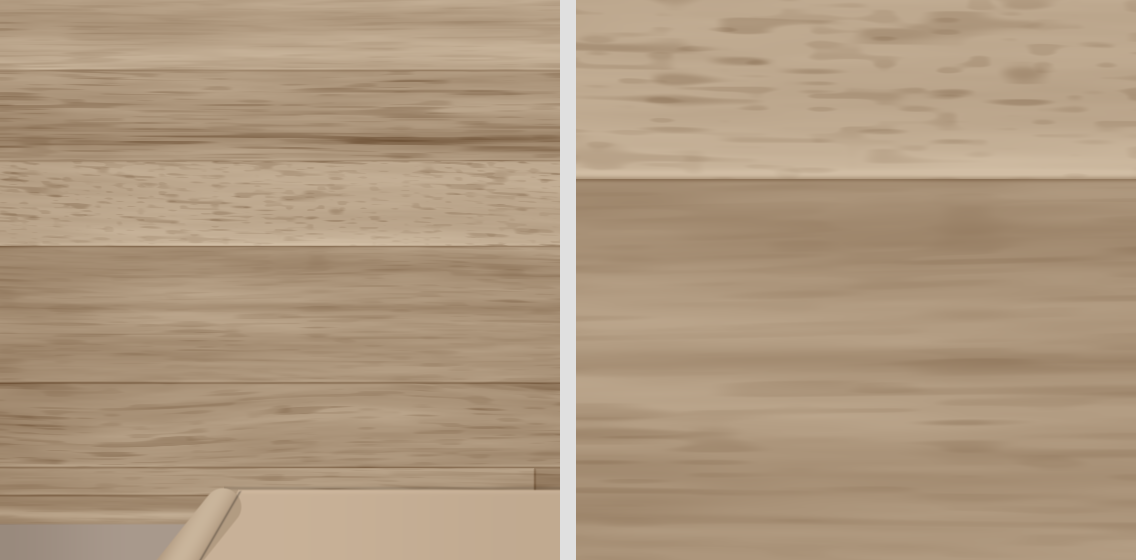
Left: the whole. Right: its middle third, enlarged.
Give the GLSL for this texture, as a WebGL 2 fragment shader.

```glsl
#version 300 es
precision highp float;
uniform vec2 u_resolution;
out vec4 fragColor;

float hash(vec2 p) {
  vec3 q = fract(vec3(p.xyx) * 0.1031);
  q += dot(q, q.yzx + 33.33);
  return fract((q.x + q.y) * q.z);
}

float noise(vec2 p) {
  vec2 i = floor(p), f = fract(p);
  f = f * f * (3.0 - 2.0 * f);
  return mix(mix(hash(i), hash(i + vec2(1, 0)), f.x),
             mix(hash(i + vec2(0, 1)), hash(i + vec2(1, 1)), f.x), f.y);
}

// Long fibres: octaves stretched along x, centred on zero
float fibres(vec2 p) {
  float sum = 0.0, amp = 0.5;
  vec2 freq = vec2(1.3, 22.0);
  for (int i = 0; i < 5; i++) {
    sum += amp * (noise(p * freq + float(i) * 17.3) - 0.5);
    freq *= vec2(2.0, 1.9);
    amp *= 0.72;
  }
  return sum;
}

float capsule(vec2 p, vec2 a, vec2 b) {
  vec2 pa = p - a, ba = b - a;
  return length(pa - ba * clamp(dot(pa, ba) / dot(ba, ba), 0.0, 1.0));
}

float band(float y, float centre, float width) {
  float d = (y - centre) / width;
  return exp(-d * d);
}

vec3 woodColor(float tone) {
  vec3 dark = vec3(0.56, 0.46, 0.355), light = vec3(0.775, 0.695, 0.595);
  return mix(dark, light, clamp(tone, -0.6, 1.2));
}

vec3 planks(vec2 p, float px) {
  // Each board: lower edge, tone, pore frequency along x, pore strength
  const vec4 boards[7] = vec4[7](
    vec4(0.874, 0.74, 6.0, 0.22), vec4(0.712, 0.55, 7.0, 0.38),
    vec4(0.560, 0.90, 24.0, 0.36), vec4(0.316, 0.54, 9.0, 0.24),
    vec4(0.165, 0.42, 9.0, 0.32), vec4(0.115, 0.62, 9.0, 0.20),
    vec4(0.000, 0.38, 7.0, 0.30));
  vec4 board = boards[0];
  float id = 0.0, seam = 0.0, glint = 0.0;
  for (int i = 0; i < 6; i++) {
    float edge = boards[i].x;
    if (p.y < edge) { board = boards[i + 1]; id = float(i + 1); }
    seam = max(seam, band(p.y, edge, max(0.0016, px)) * (0.3 + 0.3 * hash(vec2(float(i), 4.0))));
    glint = max(glint, band(p.y, edge + 0.004, 0.002));
  }

  // Slow bends, strongest in the figured board
  float figured = step(3.5, id) * step(id, 4.5);
  float pale = step(1.5, id) * step(id, 2.5);
  vec2 q = p + vec2(id * 3.7, id * 1.9);
  q.y += mix(0.018, 0.06, figured) * noise(q * vec2(2.2, 5.0)) + 0.035 * pale * p.x;
  float tone = board.y + fibres(q) * mix(0.62, 0.42, pale);

  // Broad bands of growth
  tone += 0.24 * (noise(q * vec2(1.1, 26.0) + 8.0) - 0.5);
  tone += figured * 0.3 * (noise(q * vec2(4.0, 45.0)) - 0.5);

  // Dark pores in two sizes
  float pores = smoothstep(0.66, 0.92, noise(q * vec2(board.z, 170.0)));
  pores += 0.6 * smoothstep(0.6, 0.9, noise(q * vec2(board.z * 2.2, 260.0) + 31.0));
  float patches = 0.35 + 0.9 * noise(q * vec2(2.0, 18.0) + 5.0);
  tone -= board.w * pores * patches;

  // Heavy grain low on the second board, shadow lines and the bright foot
  float heavy = band(p.y, 0.737 + 0.012 * noise(vec2(p.x * 3.0, 2.0)), 0.019);
  heavy *= step(0.712, p.y);
  tone -= heavy * (0.28 + 0.55 * smoothstep(0.5, 0.85, noise(q * vec2(5.0, 190.0) + 9.0)));
  tone -= 0.25 * band(p.y, 0.448 + 0.006 * noise(vec2(p.x * 4.0, 7.0)), 0.009);
  tone += 0.5 * band(p.y, 0.076 + 0.01 * noise(vec2(p.x * 9.0, 3.0)), 0.009);

  // Short end board and its joint
  float endBoard = smoothstep(-px, px, p.x - 0.956) * step(p.y, 0.165);
  tone -= 0.4 * endBoard;
  seam = max(seam, 0.7 * band(p.x, 0.955, 0.002) * step(p.y, 0.165));

  tone -= 0.16 * (1.0 - smoothstep(0.0, 0.35, p.x)) * step(p.y, 0.874);
  return woodColor(tone + 0.12 * glint - seam);
}

void main() {
  vec2 p = gl_FragCoord.xy / u_resolution;
  float px = 1.0 / u_resolution.y;
  vec3 color = planks(p, px);

  // Grey floor
  vec3 floorColor = mix(vec3(0.60, 0.54, 0.49), vec3(0.66, 0.60, 0.55), smoothstep(0.0, 0.25, p.x));
  color = mix(color, floorColor, smoothstep(0.0025, -0.0025, p.y - 0.064));

  // Cream slab with a slanted left side
  float side = (p.x - 0.358 - p.y * 0.58) * 0.865;
  float slab = min(side + 0.004, 0.125 - p.y);
  vec3 cream = mix(vec3(0.785, 0.695, 0.595), vec3(0.755, 0.665, 0.565), smoothstep(0.45, 1.0, p.x));
  cream += 0.02 * band(p.y, 0.122, 0.004);
  color *= 1.0 - 0.12 * band(p.y, 0.128, 0.003) * step(0.4, p.x);
  color = mix(color, cream, smoothstep(-1.2 * px, 1.2 * px, slab));

  // Rounded lip, shaded across its width
  float lip = capsule(p, vec2(0.398, 0.095), vec2(0.290, -0.04)) - 0.033;
  float across = clamp(-side / 0.066, 0.0, 1.0);
  vec3 lipColor = mix(vec3(0.70, 0.61, 0.51), vec3(0.79, 0.71, 0.61), sin(across * 3.14));
  color = mix(color, lipColor, smoothstep(1.2 * px, -1.2 * px, lip));
  color *= 1.0 - 0.24 * band(side, 0.0, 0.0022) * smoothstep(0.126, 0.120, p.y);

  fragColor = vec4(color, 1.0);
}
```
